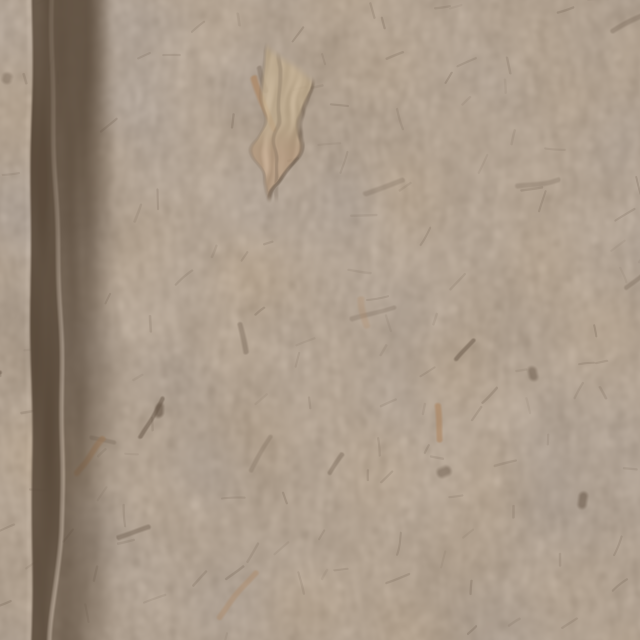
Reproduce this texture procedurally as a WebGL 2 fragment shader.

```glsl
#version 300 es
precision highp float;
// Aged handmade paper with a dark folded gutter on the left, soft mottling,
// scattered plant fibres and one straw husk. Mottling is cellular blob noise;
// the fibres are jittered line segments, one candidate per grid cell.

#define PAPER vec3(0.692, 0.632, 0.568)
#define SHADOW vec3(0.355, 0.295, 0.235)
#define FIBRE vec3(0.40, 0.335, 0.275)
#define STRAW vec3(0.68, 0.53, 0.39)
#define HUSK vec3(0.75, 0.67, 0.55)
#define MOTTLE 0.020
#define GRAIN 0.017
#define FIBRE_LEAN 0.95
#define FIBRE_SPREAD 2.2
#define GUTTER_LEFT 0.049

uniform vec2 u_resolution;
out vec4 fragColor;

vec3 hash3(vec2 p) {
  vec3 q = fract(p.xyx * vec3(0.1031, 0.1030, 0.0973));
  q += dot(q, q.yxz + 33.33);
  return fract((q.xxy + q.yzz) * q.zyx);
}

// Cellular noise: signed soft blobs around jittered points, about -1 to 1
float blobs(vec2 p) {
  vec2 base = floor(p);
  float sum = 0.0;
  for (int j = -1; j <= 1; j++)
    for (int i = -1; i <= 1; i++) {
      vec2 cell = base + vec2(i, j);
      vec3 r = hash3(cell + 57.0);
      vec2 d = p - cell - r.xy;
      float fall = max(0.0, 1.0 - dot(d, d));
      sum += (2.0 * r.z - 1.0) * fall * fall;
    }
  return sum;
}

// Coverage of scattered, mostly leaning segments
float flecks(vec2 uv, float cells, float chance, float len, float width) {
  vec2 p = uv * cells, base = floor(p);
  float ink = 0.0;
  for (int j = -1; j <= 1; j++)
    for (int i = -1; i <= 1; i++) {
      vec2 cell = base + vec2(i, j);
      vec3 place = hash3(cell + cells * 7.0);
      vec3 form = hash3(cell + cells * 13.0 + 91.0);
      if (place.z > chance) continue;
      float angle = FIBRE_LEAN + (form.x - 0.5) * FIBRE_SPREAD;
      float reach = 0.5 * len * (0.4 + 0.6 * form.y);
      vec2 dir = vec2(cos(angle), sin(angle));
      vec2 d = (p - cell - place.xy) / cells;
      d -= dir * clamp(dot(d, dir), -reach, reach);
      float mask = 1.0 - smoothstep(0.4 * width, 1.6 * width, length(d));
      ink = max(ink, mask * (0.35 + 0.65 * form.z));
    }
  return ink;
}

// Waisted husk: pale streaked body with a brown right edge
vec3 addHusk(vec3 color, vec2 uv) {
  float t = (uv.y - 0.685) / 0.22;
  float axis = mix(0.42, 0.457, t);
  float waist = (t - 0.56) / 0.13;
  float halfWidth = 0.043 * smoothstep(0.0, 0.42, t) - 0.018 * exp(-waist * waist);
  float side = uv.x - axis + 0.006 * blobs(uv * 32.0);
  float ends = smoothstep(-0.02, 0.05, t) * (1.0 - smoothstep(0.93, 1.02, t + side * 3.0));
  float body = ends * (1.0 - smoothstep(-0.005, 0.004, abs(side) - halfWidth));
  float streak = blobs(vec2(side * 120.0, uv.y * 16.0));
  vec3 tint = mix(HUSK - vec3(0.06, 0.09, 0.08), HUSK, smoothstep(0.3, 0.6, t));
  color = mix(color, tint + 0.07 * streak, 0.75 * body);
  float rim = 1.0 - smoothstep(0.001, 0.006, abs(side - halfWidth));
  float rimLeft = 1.0 - smoothstep(0.001, 0.005, abs(side + halfWidth));
  float crease = 1.0 - smoothstep(0.001, 0.005, abs(side + 0.03 * (t - 0.4)));
  float line = max(0.75 * rim, max(0.25 * rimLeft, 0.35 * crease));
  return mix(color, FIBRE, line * ends * (0.65 + 0.35 * streak));
}

// Fold: dark strip, pale wavy ridge, then a shadow fading to the right
vec3 addGutter(vec3 color, vec2 uv) {
  float soft = 0.002 + 0.5 / u_resolution.y;
  float edge = GUTTER_LEFT + 0.0015 * sin(uv.y * 8.0) + 0.001 * sin(uv.y * 23.0);
  float inside = smoothstep(edge - soft, edge + soft, uv.x);
  float high = smoothstep(0.35, 0.95, uv.y);
  float ridge = 0.097 - 0.016 * high - 0.02 * (1.0 - smoothstep(0.0, 0.18, uv.y));
  ridge += 0.001 * sin(uv.y * 31.0);
  float past = smoothstep(ridge - soft, ridge + soft, uv.x);
  float wave = 0.012 * blobs(uv * vec2(3.0, 7.0));
  float fade = 1.0 - smoothstep(0.098 + 0.038 * high, 0.20 - 0.012 * high, uv.x + wave);
  float depth = mix(0.92, mix(0.68, 0.88, high) * fade, past);
  depth *= 1.0 + 0.10 * blobs(uv * vec2(60.0, 6.0));
  color = mix(color, SHADOW, clamp(depth * inside, 0.0, 1.0));
  float gleam = 1.0 - smoothstep(0.001, 0.006, abs(uv.x - ridge));
  color += 0.17 * gleam * (1.0 - 0.65 * high);
  float lip = 1.0 - smoothstep(0.0, 0.006, abs(uv.x - edge + 0.005));
  return color + 0.025 * lip;
}

void main() {
  vec2 uv = gl_FragCoord.xy / u_resolution;
  vec2 bent = uv + 0.006 * vec2(blobs(uv * 15.0), blobs(uv * 15.0 + 40.0));

  // Paper tone: broad clouds, fine grain and short upright fibres
  float clouds = blobs(uv * 7.0) + 0.7 * blobs(bent * 19.0 + 11.0);
  float grain = blobs(uv * 85.0) + blobs(bent * vec2(95.0, 38.0) + 23.0);
  vec3 color = PAPER + MOTTLE * clouds + GRAIN * grain;
  color += vec3(0.008, 0.002, -0.008) * blobs(uv * 10.0 + 70.0);

  // Plant matter, from faint hairs to bold pieces
  color = mix(color, FIBRE, 0.24 * flecks(bent, 17.0, 0.45, 0.035, 0.0018));
  color = mix(color, FIBRE, 0.60 * flecks(bent, 6.0, 0.35, 0.075, 0.0036));
  color = mix(color, FIBRE, 0.65 * flecks(bent, 5.0, 0.22, 0.012, 0.0065));
  color = mix(color, STRAW, 0.75 * flecks(bent, 4.0, 0.20, 0.10, 0.0045));

  color = addHusk(color, uv);
  color = addGutter(color, uv);
  fragColor = vec4(clamp(color, 0.0, 1.0), 1.0);
}
```
